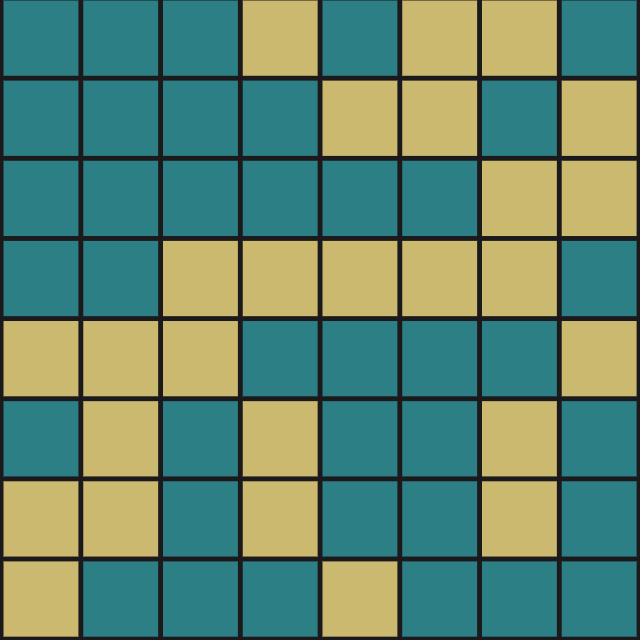
A WebGL 2 fragment shader for this pattern:

```glsl
#version 300 es
precision highp float;
// An eight by eight grid of flat square tiles in teal and sand, parted by
// dark joints. Each tile gets a shuffled rank from a bit-mixing permutation
// of its index, and the lowest ranks are painted sand.

uniform vec2 u_resolution;
out vec4 fragColor;

const int TILES_PER_SIDE = 8;
const int SAND_TILES = 26;                  // of the 64 tiles
const vec2 TILE_PITCH = vec2(0.1246, 0.1252);
const vec2 GRID_CENTRE = vec2(0.5001, 0.5022);
const float JOINT_WIDTH = 0.0076;

const vec3 TEAL = vec3(0.173, 0.498, 0.518);
const vec3 SAND = vec3(0.796, 0.725, 0.435);
const vec3 JOINT = vec3(0.104, 0.098, 0.108);

// One-to-one shuffle of 0..63: xor-shifts alternate with odd multipliers.
int shuffledRank(int index) {
    int rank = index & 63;
    rank ^= rank >> 3;
    rank = (rank * 43) & 63;
    rank ^= rank >> 3;
    return (rank * 27) & 63;
}

// Share of the pixel covered by a joint on either axis.
float jointCoverage(vec2 gridPos, vec2 pixel) {
    vec2 toJoint = abs(gridPos - round(gridPos)) * TILE_PITCH;
    vec2 cover = clamp((0.5 * JOINT_WIDTH - toJoint) / pixel + 0.5, 0.0, 1.0);
    return max(cover.x, cover.y);
}

void main() {
    vec2 pixel = 1.0 / u_resolution;
    vec2 uv = gl_FragCoord.xy * pixel;

    // Grid position in tiles, counted from the lower left.
    vec2 gridPos = (uv - GRID_CENTRE) / TILE_PITCH + 0.5 * float(TILES_PER_SIDE);
    ivec2 tile = ivec2(floor(gridPos));

    // Tile colour, then the joints over it.
    int rank = shuffledRank(tile.x + TILES_PER_SIDE * tile.y);
    vec3 color = rank < SAND_TILES ? SAND : TEAL;
    color = mix(color, JOINT, jointCoverage(gridPos, pixel));

    fragColor = vec4(color, 1.0);
}
```
